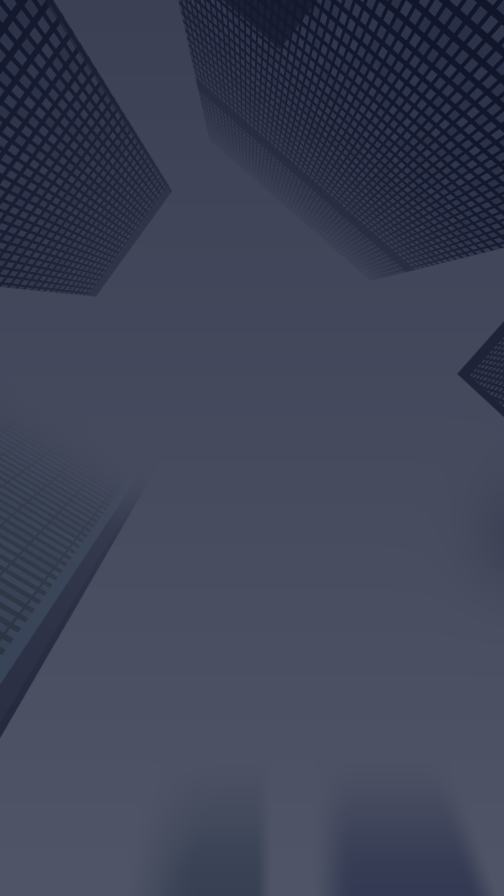
A Shadertoy shader for this background:

```glsl
// Looking up at dark gridded towers that fade into a dusky blue fog.

const vec3 SKY_TOP = vec3(0.235, 0.250, 0.330);
const vec3 SKY_LOW = vec3(0.312, 0.332, 0.402);
const vec3 FRAME = vec3(0.065, 0.085, 0.165);
const vec3 GLASS = vec3(0.185, 0.210, 0.300);
const vec3 TEAL = vec3(0.165, 0.210, 0.275);
const vec3 SHADE = vec3(0.130, 0.150, 0.235);
const vec2 ZENITH = vec2(0.276, 0.652);   // where all the verticals meet
const float EDGE = 0.0012;                // softness of outlines
const float TINT = 0.22;                  // variation between panes

float hash(vec2 p) {
    return fract(sin(dot(p, vec2(127.1, 311.7))) * 43758.5453);
}

float above(float edge, float x) {
    return smoothstep(edge - EDGE, edge + EDGE, x);
}

float band(float lo, float hi, float x) {
    return above(lo, x) * (1.0 - above(hi, x));
}

// Facade coordinates: x = column, y = floor, z = distance from the zenith
vec3 facade(vec2 p, vec2 outward) {
    vec2 q = p - ZENITH;
    float d = dot(q, outward);
    float safe = max(d, 0.04);
    return vec3(dot(q, vec2(outward.y, -outward.x)) / safe, 1.0 / safe, d);
}

// Antialiased panes, settling to their mean where cells become tiny
float panes(vec2 cell, vec2 size) {
    vec2 w = fwidth(cell);
    vec2 f = abs(fract(cell) - 0.5);
    vec2 m = 1.0 - smoothstep(size * 0.5 - w * 0.6, size * 0.5 + w * 0.6, f);
    m = mix(m, size, smoothstep(0.4, 1.0, w));
    return m.x * m.y * (1.0 - TINT * hash(floor(cell)));
}

// Fog is thickest at the roof line and clears towards the ground
float fog(float d, float roof, float amount, float falloff) {
    return amount * exp(-max(d - roof, 0.0) * falloff);
}

// Column limits turned into a mask with even softness on the canvas
float columns(vec3 f, float lo, float hi) {
    return band(lo * f.z, hi * f.z, f.x * f.z);
}

void mainImage(out vec4 fragColor, in vec2 fragCoord) {
    vec2 p = fragCoord / iResolution.y;
    p.x += 0.5 * (0.5625 - iResolution.x / iResolution.y);
    vec3 sky = mix(SKY_LOW, SKY_TOP, p.y);
    vec3 col = sky;

    // Upper left tower, with a plain parapet
    vec3 f = facade(p, vec2(-0.811, 0.586));
    float mask = above(0.147, f.z) * columns(f, -0.58, 0.41);
    vec3 wall = mix(FRAME, GLASS, panes(f.xy * vec2(25.0, 6.5), vec2(0.66, 0.68)));
    wall = mix(wall, SHADE, 0.8 * (1.0 - above(0.155, f.z)));
    wall = mix(wall, SHADE * 0.75, 0.6 * columns(f, 0.385, 0.41));
    col = mix(col, mix(wall, sky, fog(f.z, 0.147, 0.46, 7.0)), mask);

    // Upper right tower, with a dark service floor
    f = facade(p, vec2(0.659, 0.753));
    mask = above(0.1164, f.z) * columns(f, -1.36, 0.695);
    float grid = panes(f.xy * vec2(27.0, 6.5), vec2(0.68, 0.68));
    wall = mix(FRAME, GLASS, grid);
    wall = mix(wall, FRAME, 0.85 * band(0.150, 0.158, f.z));
    float notch = above(0.244, f.z)
        * (1.0 - above(0.0, dot(p - vec2(0.3125, 0.945), vec2(0.795, -0.606))));
    wall = mix(wall, mix(FRAME, GLASS, 0.22 * grid), notch);
    col = mix(col, mix(wall, sky, fog(f.z, 0.1164, 0.88, 16.0)), mask);

    // Small corner at the right
    f = facade(p, vec2(0.747, -0.664));
    float under = dot(p - vec2(0.510, 0.583), vec2(0.679, 0.734));
    mask = above(0.221, f.z) * above(0.0, under);
    grid = panes(f.xy * vec2(34.0, 16.0), vec2(0.6));
    wall = mix(FRAME, GLASS, grid * above(0.232, f.z) * above(0.008, under));
    col = mix(col, mix(wall, sky, 0.26), mask);

    // Misty tower at the left: striped front, pale corner, dark side
    f = facade(p, vec2(-0.51, -0.86));
    mask = smoothstep(0.19, 0.30, f.z) * above(-0.01 * f.z, f.x * f.z);
    float stripes = panes(f.xy * vec2(9.0, 13.5), vec2(0.94, 0.55));
    wall = mix(TEAL * 0.82, TEAL * 1.22, stripes);
    wall = mix(wall, TEAL * 1.2, columns(f, 0.05, 0.085));
    wall = mix(wall, SHADE, columns(f, -0.01, 0.05));
    wall = mix(wall, FRAME, 0.4 * columns(f, -0.01, 0.006));
    col = mix(col, mix(wall, sky, 0.12 + fog(f.z, 0.22, 0.60, 6.0)), mask);

    // Faint shapes deep in the fog: two at the bottom, one at the right
    float rise = 1.0 - smoothstep(0.0, 0.17, p.y);
    float low = smoothstep(0.13, 0.22, p.x - 0.2 * p.y)
        * (1.0 - smoothstep(0.285, 0.305, p.x));
    col = mix(col, TEAL * 1.08, 0.72 * rise * low);
    float slant = p.x + 0.35 * p.y;
    low = smoothstep(0.345, 0.395, p.x) * (1.0 - smoothstep(0.525, 0.56, slant));
    col = mix(col, SHADE * 1.25, 0.72 * rise * low);
    vec2 haze = (p - vec2(0.58, 0.40)) / vec2(0.055, 0.065);
    col = mix(col, SHADE, 0.28 * exp(-dot(haze, haze)));

    fragColor = vec4(col, 1.0);
}
```
